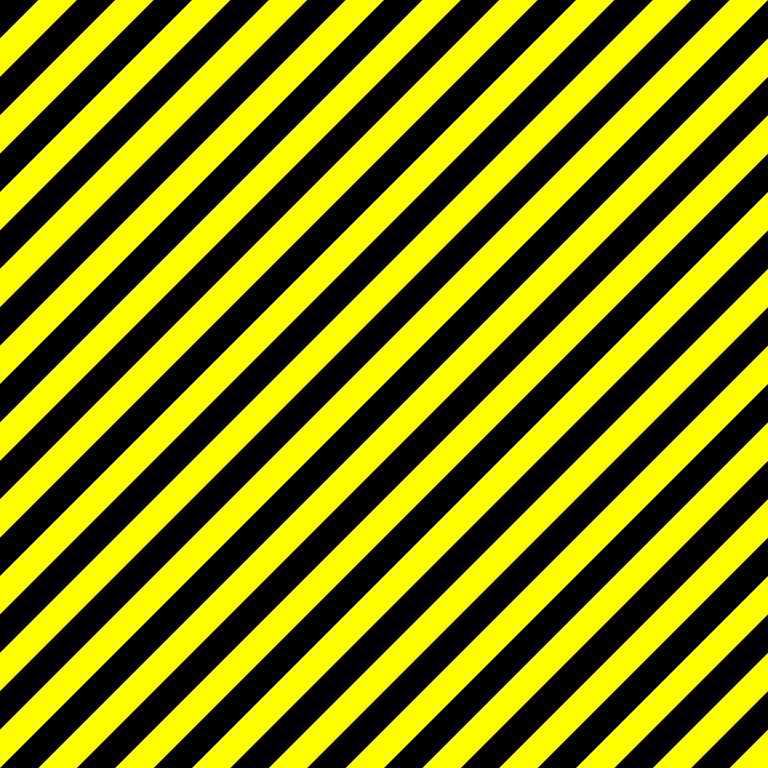
A WebGL 1 fragment shader for this pattern:

```glsl
precision highp float;
// Hazard stripes: equal yellow and black diagonal bands rising to the right.
// A wrapped diagonal phase gives the signed distance to the nearest band edge.
// A whole number of repeats per side makes the canvas tile without a seam.

#define REPEATS 10.0
#define BAND_SHARE 0.5
#define BAND_CENTER 0.75
#define EDGE_PIXELS 1.4
#define YELLOW vec3(1.0, 1.0, 0.0)
#define BLACK vec3(0.0, 0.0, 0.0)

uniform vec2 u_resolution;

// Signed distance to the band edge in periods, positive inside the band.
float bandDistance(float phase) {
    float fromCenter = abs(fract(phase - BAND_CENTER + 0.5) - 0.5);
    return 0.5 * BAND_SHARE - fromCenter;
}

void main() {
    vec2 uv = gl_FragCoord.xy / u_resolution;
    float phase = (uv.x - uv.y) * REPEATS;

    // Edge ramp, about one pixel wide across the diagonal
    float edgeWidth = EDGE_PIXELS * REPEATS / min(u_resolution.x, u_resolution.y);
    float coverage = clamp(bandDistance(phase) / edgeWidth + 0.5, 0.0, 1.0);

    gl_FragColor = vec4(mix(BLACK, YELLOW, coverage), 1.0);
}
```
